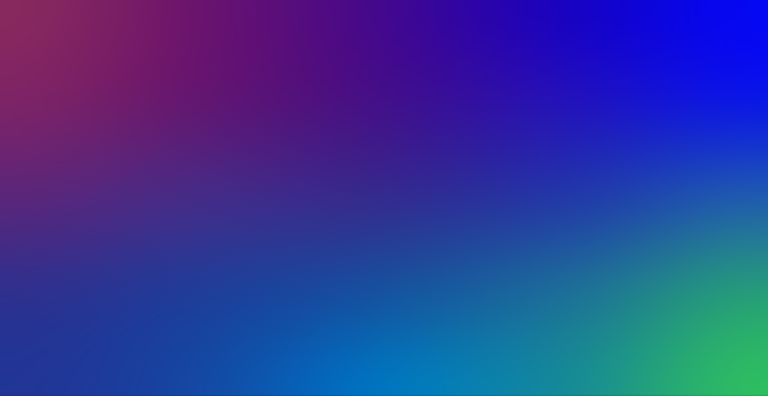
Give the GLSL for this background, as a Shadertoy shader.

```glsl
// A soft mesh gradient: plum, violet and blue above, navy, azure and green below.
// Five horizontal rows of five colour stops are blended with cubic splines,
// first along each row and then from row to row.

// Cubic through b (t = 0) and c (t = 1), with slopes taken from the neighbours
vec3 spline(vec3 a, vec3 b, vec3 c, vec3 d, float t) {
    return b + 0.5 * t * (c - a + t * (2.0 * a - 5.0 * b + 4.0 * c - d
             + t * (3.0 * (b - c) + d - a)));
}

// Colour at place (0 to 1) along five evenly spaced stops; mirrored, so the ends lie flat
vec3 blend(vec3 stops[5], float place) {
    float at = clamp(place, 0.0, 1.0) * 4.0;
    int i = min(int(at), 3);
    return spline(stops[abs(i - 1)], stops[i], stops[i + 1],
                  stops[4 - abs(2 - i)], at - float(i));
}

void mainImage(out vec4 fragColor, in vec2 fragCoord) {
    vec2 uv = fragCoord / iResolution.xy;
    vec3 rows[5];

    // Plum to pure blue along the top
    rows[0] = blend(vec3[5](
        vec3(0.53, 0.16, 0.37), vec3(0.42, 0.08, 0.43), vec3(0.26, 0.03, 0.56),
        vec3(0.09, 0.01, 0.77), vec3(0.02, 0.03, 0.95)), uv.x);
    rows[1] = blend(vec3[5](
        vec3(0.49, 0.14, 0.40), vec3(0.39, 0.09, 0.44), vec3(0.26, 0.06, 0.54),
        vec3(0.13, 0.07, 0.74), vec3(0.04, 0.09, 0.90)), uv.x);

    // Muted violet across the middle
    rows[2] = blend(vec3[5](
        vec3(0.35, 0.15, 0.48), vec3(0.27, 0.17, 0.53), vec3(0.20, 0.17, 0.56),
        vec3(0.13, 0.23, 0.66), vec3(0.12, 0.36, 0.68)), uv.x);

    // Navy, azure and green along the bottom
    rows[3] = blend(vec3[5](
        vec3(0.18, 0.19, 0.56), vec3(0.12, 0.24, 0.60), vec3(0.08, 0.33, 0.63),
        vec3(0.11, 0.45, 0.59), vec3(0.15, 0.62, 0.47)), uv.x);
    rows[4] = blend(vec3[5](
        vec3(0.13, 0.21, 0.59), vec3(0.08, 0.28, 0.64), vec3(0.00, 0.46, 0.75),
        vec3(0.09, 0.55, 0.58), vec3(0.18, 0.74, 0.38)), uv.x);

    vec3 color = blend(rows, 1.0 - uv.y);

    // Thin shade along the bottom edge
    color *= mix(0.9, 1.0, smoothstep(0.001, 0.005, uv.y));

    fragColor = vec4(clamp(color, 0.0, 1.0), 1.0);
}
```
